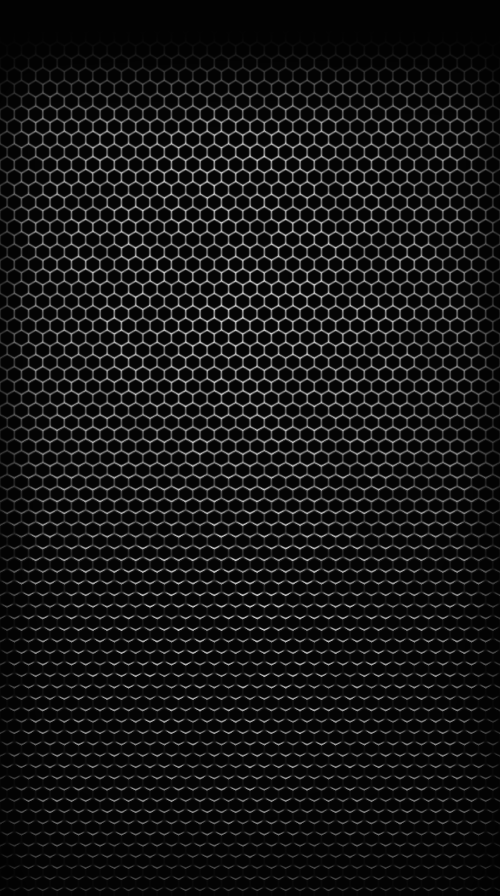
This pattern is drawn by a WebGL 1 fragment shader. Its source:

```glsl
precision highp float;
// Dark perforated metal: a honeycomb of round-edged black holes under a soft light.
// Thin hexagon rims in the upper part fade into lit lower lips further down,
// where the rows also draw closer together; a vignette darkens the borders.

uniform vec2 u_resolution;

// Sine-free hash of a cell index, 0 to 1
float hash(vec2 cell) {
  vec3 p = fract(cell.xyx * 0.1031);
  p += dot(p, p.yzx + 33.33);
  return fract((p.x + p.y) * p.z);
}

// Distance from a pointy-top hexagon's centre; its border lies at 0.5
float hexRadius(vec2 p) {
  p = abs(p);
  return max(p.x, dot(p, vec2(0.5, 0.866)));
}

// Offset from the nearest cell centre in xy, cell index in zw
vec4 hexCell(vec2 p) {
  vec2 pitch = vec2(1.0, 1.732);
  vec2 idA = floor(p / pitch + 0.5);
  vec2 idB = floor(p / pitch) + 0.5;
  vec2 a = p - idA * pitch;
  vec2 b = p - idB * pitch;
  return dot(a, a) < dot(b, b) ? vec4(a, idA) : vec4(b, idB);
}

// Brightness of the metal around one point of the sheet
float metal(vec2 uv) {
  float down = 1.0 - uv.y;
  float row = 69.0 * down + 6.0 * down * down + 1.1;
  vec4 cell = hexCell(vec2((uv.x - 0.5) * 35.0, -row * 0.866));
  vec2 q = cell.xy;
  float h = hexRadius(q);

  // Complete rim above, rounded lower lip below
  float lowPart = smoothstep(0.34, 0.74, down);
  float rim = smoothstep(0.385, 0.49, h);
  float joint = smoothstep(0.46, 0.56, length(q));
  float around = rim * (0.6 + 0.4 * joint);
  float lip = smoothstep(0.35, 0.44, mix(h, length(q) * 0.95, 0.5));
  lip *= smoothstep(0.1, 0.38, -q.y);
  lip *= 1.0 - lowPart * smoothstep(0.22, 0.5, abs(q.x));
  float lines = mix(around, lip, 0.12 + 0.82 * lowPart);
  lines += 0.06 * rim * lowPart;

  // Pool of light high on the sheet, fading to all borders
  vec2 fromLight = uv - vec2(0.47, 0.68);
  fromLight /= vec2(0.66, fromLight.y < 0.0 ? 0.66 : 0.5);
  float light = 0.25 + 0.75 * exp(-dot(fromLight, fromLight));
  light *= smoothstep(0.03, 0.16, down);
  light *= 1.0 - 0.5 * smoothstep(0.88, 1.0, down);
  light *= smoothstep(-0.08, 0.1, uv.x) * smoothstep(-0.08, 0.1, 1.0 - uv.x);
  light *= 0.84 + 0.32 * hash(cell.zw * 2.0 + 101.0);

  return 0.008 + light * (0.82 * lines + 0.01);
}

void main() {
  // Four samples per pixel smooth the fine rims
  float shade = 0.0;
  for (int i = 0; i < 4; i++) {
    float k = float(i);
    vec2 jitter = vec2(mod(k, 2.0), floor(k / 2.0)) * 0.5 - 0.25;
    shade += metal((gl_FragCoord.xy + jitter) / u_resolution);
  }
  gl_FragColor = vec4(vec3(shade * 0.25), 1.0);
}
```
